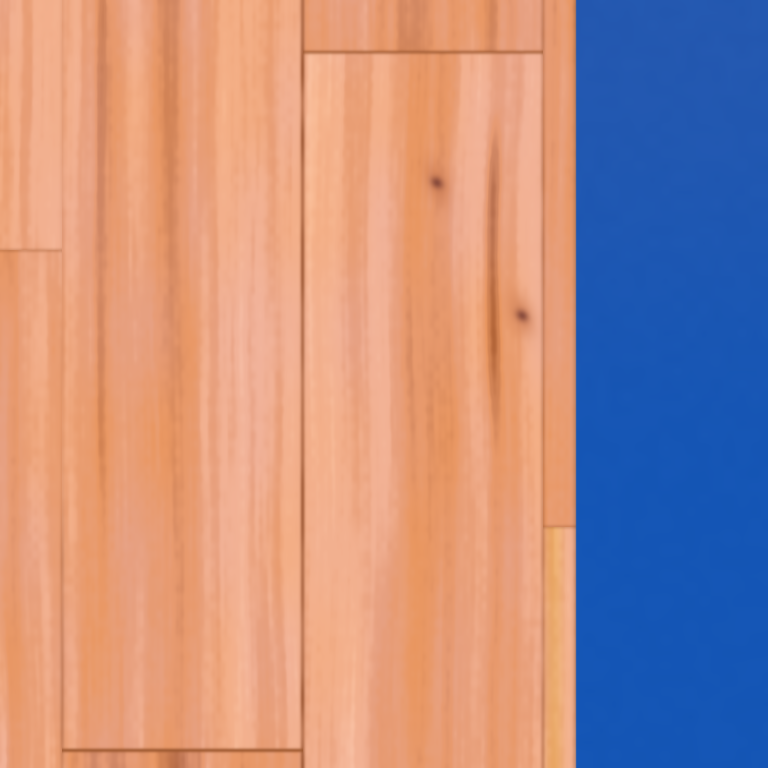
Write a WebGL 2 fragment shader that draws this texture.

```glsl
#version 300 es
precision highp float;
// Staggered upright wooden planks beside a plain blue panel.
// Stretched value noise gives the grain; soft bands give the heartwood streaks,
// and a tone ramp turns the summed darkness into wood colours.
uniform vec2 u_resolution;
out vec4 outColor;

float hash(vec2 p) {
  vec3 q = fract(vec3(p.xyx) * 0.1031);
  q += dot(q, q.yzx + 33.33);
  return fract((q.x + q.y) * q.z);
}

float noise(vec2 p) {
  vec2 i = floor(p), f = fract(p);
  f = f * f * (3.0 - 2.0 * f);
  return mix(mix(hash(i), hash(i + vec2(1, 0)), f.x),
             mix(hash(i + vec2(0, 1)), hash(i + vec2(1, 1)), f.x), f.y);
}

// Noise centred on zero
float grain(vec2 p) { return noise(p) - 0.5; }

// Soft bump of the given half width
float band(float d, float width) { d /= width; return exp(-d * d); }

// From pale sapwood to dark heartwood
vec3 woodRamp(float t) {
  vec3 c = mix(vec3(0.98, 0.76, 0.64), vec3(0.95, 0.69, 0.56), smoothstep(-0.35, 0.0, t));
  c = mix(c, vec3(0.91, 0.62, 0.47), smoothstep(0.0, 0.33, t));
  c = mix(c, vec3(0.91, 0.60, 0.42), smoothstep(0.3, 0.52, t));
  c = mix(c, vec3(0.82, 0.52, 0.36), smoothstep(0.5, 0.85, t));
  return mix(c, vec3(0.68, 0.39, 0.25), smoothstep(0.85, 1.4, t));
}

// Small dark knot with a browned halo
vec3 addKnot(vec3 c, vec2 p, vec2 center) {
  vec2 d = p - center;
  d.x += 0.25 * d.y;
  c = mix(c, vec3(0.78, 0.46, 0.30), 0.6 * band(length(d * vec2(1.0, 0.55)), 0.015));
  return mix(c, vec3(0.48, 0.25, 0.21), 0.8 * band(length(d), 0.0075));
}

vec3 wood(vec2 p) {
  // Plank column, its butt joint, and the piece above or below that joint
  const float pitch = 0.313;
  float column = (p.x - 0.081) / pitch;
  int plank = clamp(int(floor(column)) + 1, 0, 3);
  float joint = vec4(0.674, 0.023, 0.932, 0.314)[plank];
  float above = step(joint, p.y);
  float piece = float(plank) + 4.0 * above;

  // Grain at three scales, bent slightly along its length
  vec2 g = vec2(p.x + 0.012 * grain(vec2(p.x * 5.0, p.y * 3.0 + piece)), p.y);
  vec2 seed = vec2(17.0, 31.0) * piece;
  float tone = 0.15 + 0.14 * (hash(seed) - 0.5);
  tone += 0.32 * grain(g * vec2(26.0, 1.3) + seed);
  tone += 0.38 * grain(g * vec2(82.0, 2.2) + seed);
  tone += 0.16 * grain(g * vec2(190.0, 9.0) + seed);
  tone += 0.10 * grain(p * vec2(130.0, 90.0));

  // Broad orange bands and narrow heartwood streaks
  float lengthwise = 0.7 + 0.6 * noise(vec2(piece, p.y * 4.0));
  tone += 0.36 * lengthwise * band(g.x - 0.222, 0.036);
  tone += 0.36 * lengthwise * band(g.x - 0.555, 0.045);
  tone += 0.30 * band(g.x - 0.142, 0.032);
  tone += 0.42 * lengthwise * band(g.x - 0.134, 0.008) * smoothstep(0.1, 0.5, p.y);
  float heart = smoothstep(0.36, 0.58, p.y) * (1.0 - smoothstep(0.74, 0.88, p.y));
  tone += (0.2 + 0.75 * heart) * band(g.x - 0.645, 0.009);
  tone += 0.22 * band(g.x - 0.655, 0.035);

  // Differences between the partial pieces at the borders
  if (plank == 0) tone += (1.0 - above) * 0.4 * band(p.x - 0.012, 0.018);
  if (plank == 1) tone += (1.0 - above) * 0.3;
  if (plank == 2) tone += above * 0.22;
  if (plank == 3) tone += mix(0.12, 0.38, above);
  vec3 c = woodRamp(tone);

  // Faint pink and yellow patches
  float tint = grain(p * vec2(24.0, 7.0) + 9.0);
  c += vec3(0.01, -0.02, -0.09) * tint;
  if (plank == 3) c += (1.0 - above) * vec3(0.0, 0.03, -0.07) * band(p.x - 0.722, 0.012);
  c = addKnot(c, p, vec2(0.569, 0.762));
  c = addKnot(c, p, vec2(0.680, 0.589));

  // Long seams, then butt joints
  float seam = round(column);
  float seamDepth = seam == 1.0 ? 0.75 : 0.38;
  if (seam == 0.0) seamDepth *= 1.0 - 0.7 * smoothstep(0.2, 0.45, p.y);
  seamDepth *= 0.75 + 0.5 * noise(vec2(seam, p.y * 22.0));
  c = mix(c, vec3(0.63, 0.36, 0.22), seamDepth * band((column - seam) * pitch, 0.003));
  float jointDepth = vec4(0.3, 0.85, 0.65, 0.3)[plank];
  return mix(c, vec3(0.62, 0.35, 0.19), jointDepth * band(p.y - joint, 0.0028));
}

void main() {
  vec2 p = gl_FragCoord.xy / u_resolution;
  float pixel = 1.0 / u_resolution.x;
  vec3 panel = mix(vec3(0.08, 0.335, 0.71), vec3(0.14, 0.345, 0.69), smoothstep(0.3, 1.0, p.y));
  panel += 0.008 * grain(p * 60.0);

  // Wood darkens a little at its cut edge
  vec3 boards = wood(p) * (1.0 - 0.15 * band(p.x - 0.75, 0.004));
  float edge = smoothstep(0.75 - pixel, 0.75 + pixel, p.x);
  outColor = vec4(mix(boards, panel, edge), 1.0);
}
```
